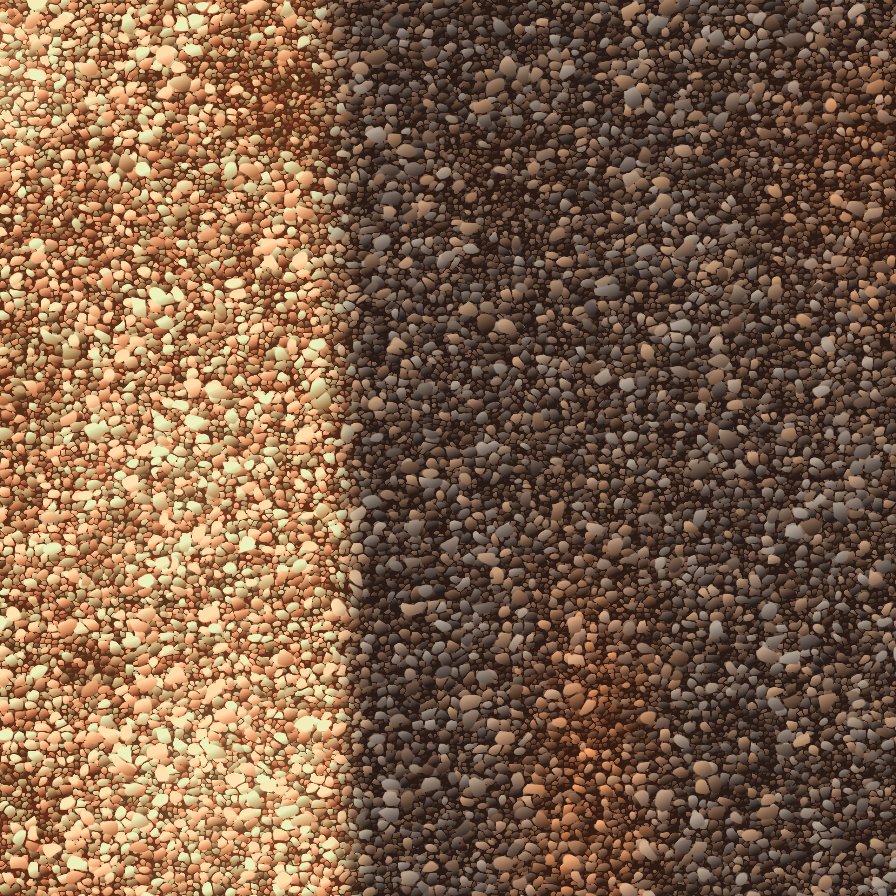
A three.js fragment shader for this texture:

```glsl
// Gravel ground crossed by a soft shadow edge: sunlit at left, shaded at right.
// Three layers of jittered, rotated cell stones give a tone, which two colour
// ramps (sun and shade) turn into colour; gradient noise varies soil and light.
#define GRIT_CELLS 135.0
#define PEBBLE_CELLS 72.0
#define COBBLE_CELLS 50.0
#define COBBLE_SHARE 0.22
#define EDGE_X 0.390
#define EDGE_SOFT 0.034
#define SUN_CONTRAST 1.5
#define SHADE_CONTRAST 1.3
#define LIGHT_DIR vec2(-0.45, 0.89)

varying vec2 vUv;

vec2 hash2(vec2 p) {
  vec3 q = fract(vec3(p.xyx) * vec3(0.1031, 0.1030, 0.0973));
  q += dot(q, q.yzx + 33.33);
  return fract((q.xx + q.yz) * q.zy);
}

float gradientNoise(vec2 p) {
  vec2 i = floor(p), f = fract(p);
  vec2 u = f * f * f * (f * (f * 6.0 - 15.0) + 10.0);
  vec2 o = vec2(1.0, 0.0);
  float a = dot(hash2(i) * 2.0 - 1.0, f);
  float b = dot(hash2(i + o) * 2.0 - 1.0, f - o);
  float c = dot(hash2(i + o.yx) * 2.0 - 1.0, f - o.yx);
  float d = dot(hash2(i + o.xx) * 2.0 - 1.0, f - o.xx);
  return mix(mix(a, b, u.x), mix(c, d, u.x), u.y);
}

// Soft elliptical spot, 1 at its centre.
float spot(vec2 p, vec2 centre, vec2 size) {
  vec2 q = (p - centre) / size;
  return exp(-dot(q, q));
}

// Returns coverage, slope lighting, and two random values of the nearest stone.
vec4 stones(vec2 uv, float cells, float seed, float fill, float share) {
  vec2 p = uv * cells, base = floor(p), offset = vec2(0.0), id = vec2(0.0);
  float near = 9.0, second = 9.0;
  for (int j = -1; j <= 1; j++) {
    for (int i = -1; i <= 1; i++) {
      vec2 g = base + vec2(float(i), float(j));
      vec2 d = p - g - 0.12 - 0.76 * hash2(g + seed);
      float a = 6.2832 * hash2(g + seed + 57.0).x;
      vec2 e = vec2(cos(a) * d.x + sin(a) * d.y, cos(a) * d.y - sin(a) * d.x);
      float dist = length(e * vec2(0.9, 1.3));
      if (dist < near) {
        second = near;
        near = dist;
        offset = d;
        id = g;
      } else {
        second = min(second, dist);
      }
    }
  }
  vec2 rnd = hash2(id + seed + 113.0);
  vec2 pick = hash2(id + seed + 211.0);
  float radius = fill * (0.40 + 0.4 * pick.x);
  float cover = smoothstep(0.03, 0.22, second - near);
  cover *= 1.0 - smoothstep(radius - 0.15, radius, near);
  cover *= step(1.0 - share, pick.y);
  return vec4(cover, dot(offset, LIGHT_DIR), rnd);
}

vec3 ramp(float t, vec3 low, vec3 mid, vec3 high) {
  vec3 c = mix(low, mid, clamp(t * 2.0, 0.0, 1.0));
  return mix(c, high, clamp(t * 2.0 - 1.0, 0.0, 1.0));
}

void main() {
  vec2 uv = vUv;
  float broad = gradientNoise(uv * 5.0 + 3.0);
  float patches = gradientNoise(uv * 13.0 + 20.0);
  vec2 ground = uv * vec2(1.0, 1.13);
  ground += 0.004 * vec2(gradientNoise(uv * 24.0), gradientNoise(uv * 24.0 + 50.0));

  // Shadow edge, bending left and softening toward the top
  float rise = smoothstep(0.35, 1.0, uv.y);
  float edge = EDGE_X - 0.026 * rise + 0.008 * patches;
  float soft = EDGE_SOFT * (0.75 + 0.6 * rise);
  float sun = 1.0 - smoothstep(edge - soft, edge + soft, uv.x);

  // Bare soil thins out the stones
  float soil = spot(uv, vec2(0.32, 0.89), vec2(0.06, 0.07));
  soil += 0.7 * spot(uv, vec2(0.54, 0.81), vec2(0.10, 0.06));
  soil += 0.6 * spot(uv, vec2(0.04, 0.74), vec2(0.09, 0.05));
  soil += 0.5 * spot(uv, vec2(0.95, 0.86), vec2(0.12, 0.10));
  float fill = clamp(0.98 + 0.35 * patches + 0.2 * broad - 0.45 * soil, 0.4, 1.15);

  // Stone layers, finest first
  vec4 grit = stones(ground, GRIT_CELLS, 7.0, 1.1, 1.0);
  vec4 pebble = stones(ground, PEBBLE_CELLS, 31.0, fill, 0.85);
  vec4 cobble = stones(ground + 0.37, COBBLE_CELLS, 73.0, fill, COBBLE_SHARE);
  float tone = 0.03 + grit.x * (0.12 + 0.42 * grit.z + 0.30 * grit.y);
  tone = mix(tone, 0.27 + 0.48 * pebble.z + 0.55 * pebble.y, pebble.x);
  tone = mix(tone, 0.42 + 0.42 * cobble.z + 0.48 * cobble.y, cobble.x);
  float hue = mix(mix(grit.w, pebble.w, pebble.x), cobble.w, cobble.x);
  float stony = max(pebble.x, cobble.x);

  // Pools of brighter and dimmer light
  float glow = 0.20 * spot(uv, vec2(0.25, 0.12), vec2(0.16, 0.15));
  glow += 0.13 * spot(uv, vec2(0.20, 0.44), vec2(0.17, 0.14));
  glow += 0.28 * spot(uv, vec2(0.0, 0.91), vec2(0.08, 0.10));
  float dim = 0.20 * spot(uv, vec2(0.0, 0.54), vec2(0.07, 0.08));
  dim += 0.30 * spot(uv, vec2(0.11, 0.26), vec2(0.05, 0.025));
  dim += 0.26 * spot(uv, vec2(0.10, 0.83), vec2(0.04, 0.025));
  dim += 0.22 * soil + 0.16 * spot(uv, vec2(0.0, 0.04), vec2(0.08, 0.12));
  float sunTone = (tone - 0.40) * SUN_CONTRAST + 0.50 + glow - dim + 0.08 * patches;
  float gloom = spot(uv, vec2(0.82, 0.15), vec2(0.07, 0.12)) + 0.7 * soil;
  gloom += spot(uv, vec2(0.45, 0.28), vec2(0.06, 0.16));
  gloom += 0.6 * spot(uv, vec2(0.60, 0.95), vec2(0.24, 0.14));
  float shadeTone = (tone - 0.40) * SHADE_CONTRAST + 0.33 - 0.10 * gloom + 0.04 * broad;

  // Sun and shade colours, with warm and cool stones
  vec3 lit = ramp(sunTone, vec3(0.36, 0.18, 0.10), vec3(0.80, 0.57, 0.39), vec3(1.0, 0.92, 0.74));
  vec3 dark = ramp(shadeTone, vec3(0.15, 0.105, 0.09), vec3(0.43, 0.36, 0.32), vec3(0.72, 0.64, 0.57));
  vec3 tint = mix(vec3(0.96, 1.0, 1.03), vec3(1.08, 0.96, 0.83), smoothstep(0.2, 0.95, hue));
  vec3 sunTint = mix(vec3(0.92, 1.03, 1.0), vec3(1.06, 0.94, 0.90), smoothstep(0.2, 0.8, hue));
  float warm = spot(uv, vec2(0.66, 0.20), vec2(0.07, 0.15));
  warm += 0.8 * spot(uv, vec2(0.65, 0.02), vec2(0.08, 0.10));
  warm += 0.6 * spot(uv, vec2(1.0, 0.80), vec2(0.13, 0.14)) + 0.3 * soil;
  dark *= mix(vec3(1.05, 0.95, 0.86), tint, stony);
  dark *= mix(vec3(1.0), vec3(1.32, 1.08, 0.88), min(warm, 1.0));
  gl_FragColor = vec4(mix(dark, lit * sunTint, sun), 1.0);
}
```
